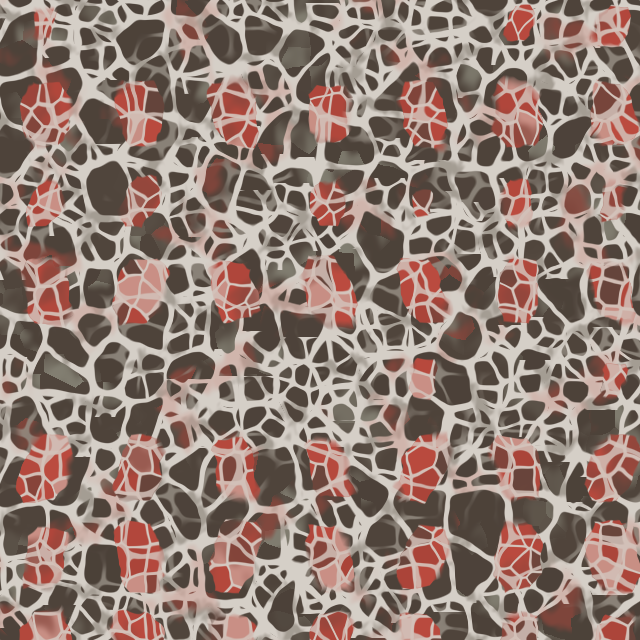
This pattern is drawn by a Shadertoy shader. Its source:

```glsl
const vec3 DARK = vec3(.305, .262, .228);
const vec3 PALE = vec3(.835, .81, .78);
const vec3 GREY = vec3(.58, .55, .51);
const vec3 RED = vec3(.70, .28, .235);
const vec3 PINK = vec3(.80, .61, .57);

vec2 hash2(vec2 p) {
    vec3 q = fract(p.xyx * vec3(.1031, .1030, .0973));
    q += dot(q, q.yzx + 33.33);
    return fract((q.xx + q.yz) * q.zy);
}

// Layered sines, roughly -1 to 1
float waves(vec2 p) {
    float sum = 0., amp = .5;
    for (int i = 0; i < 4; i++) {
        sum += amp * sin(p.x + 1.7 * sin(p.y + float(i)));
        p = mat2(.8, .6, -.6, .8) * p * 1.9 + 2.3;
        amp *= .55;
    }
    return sum;
}

// Cellular noise: x = distance to the rounded cell wall, yz = cell hash
vec3 cells(vec2 p, float roundness) {
    vec2 base = floor(p), nearId = base, nearest = vec2(9.);
    for (int y = -1; y <= 1; y++)
    for (int x = -1; x <= 1; x++) {
        vec2 id = base + vec2(x, y);
        vec2 r = id + .1 + .8 * hash2(id) - p;
        if (dot(r, r) < dot(nearest, nearest)) { nearest = r; nearId = id; }
    }
    float sum = 0.;
    for (int y = -2; y <= 2; y++)
    for (int x = -2; x <= 2; x++) {
        if (x == 0 && y == 0) continue;
        vec2 id = nearId + vec2(x, y);
        vec2 r = id + .1 + .8 * hash2(id) - p;
        float wall = dot(.5 * (nearest + r), normalize(r - nearest));
        sum += exp(-roundness * wall);
    }
    return vec3(-log(sum) / roundness, hash2(nearId + 71.));
}

// Signed distance to chamfered, skewed blocks in a loose grid of rows
float blockDistance(vec2 p) {
    vec2 pitch = vec2(.1475, .1385);
    vec2 g = vec2(p.x + .002, 1.03 - p.y) / pitch;
    vec2 id = floor(g), h = hash2(id + 5.);
    bool strongRow = mod(id.y, 2.) > .5 || id.y > 5.5;
    float size = strongRow ? .88 + .24 * h.y : (h.x > .35 ? .45 + .3 * h.y : 0.);
    if (size == 0.) return .05;
    vec2 q = (fract(g) - .5) * pitch;
    q.x += (h.x - .5) * .6 * q.y;
    q += .007 * vec2(waves(p * 38.), waves(p.yx * 34. + 7.));
    vec2 n = abs(q) / (vec2(.034, .049) * size);
    float corner = dot(n, vec2(.55 + .2 * h.y, .6));
    return (max(max(n.x, n.y), corner) - 1.) * .036 * size;
}

float cover(float d, float soft) {
    return smoothstep(soft, -soft, d);
}

void mainImage(out vec4 fragColor, in vec2 fragCoord) {
    vec2 p = fragCoord / iResolution.y;
    float edge = max(.0009, .8 / iResolution.y);
    vec2 w = p + .008 * vec2(waves(p * 23.), waves(p.yx * 21. + 4.));
    float drift = waves(p * 29. + 11.), haze = waves(p * 17. + 31.);

    // Large cells, some split into small ones, mostly in alternate bands
    vec3 big = cells(w * vec2(15.5, 13.5), 17.);
    vec3 small = cells(w * 27. + 40., 15.);
    float band = cos(6.2832 * (.96 - p.y) / .29);
    float split = step(big.y, .5 + .28 * band);
    float thickness = 1. + .4 * drift;
    float bigWall = big.x / 14.5 - .0044 * thickness;
    float smallWall = small.x / 27. - .0032 * thickness;
    float wall = mix(bigWall, min(bigWall, smallWall), split);

    // Dark ground with grey and rusty smudges
    vec3 col = DARK * (.97 + .06 * big.z);
    float smudge = smoothstep(.1, .75, haze) * smoothstep(.45, .9, small.y);
    col = mix(col, GREY * vec3(.96, 1., .97), .8 * smudge);
    float rust = smoothstep(.25, .8, waves(p * 21. + 63.));
    col = mix(col, mix(RED, DARK, .4), rust * step(.6, small.z) * .8);

    // Faint strands behind the main web
    vec3 ghost = cells(w * vec2(19., 22.) + 90., 14.);
    float strand = cover(ghost.x / 20. - .0028 * thickness, .0018);
    col = mix(col, GREY, strand * smoothstep(-.05, .55, -haze) * .85);

    // Red blocks broken into angular facets, edges crisp or smeared
    vec3 facet = cells(w * vec2(31., 27.) + 17., 45.);
    float smear = mix(edge, .009, smoothstep(.15, .7, drift));
    float block = cover(blockDistance(p), smear);
    vec3 red = RED * (.95 + .1 * facet.z);
    red = mix(red, PINK, step(facet.y, .15) * .85);
    red = mix(red, DARK, step(.82, facet.y) * (.35 + .5 * facet.z));
    red = mix(red, mix(RED, DARK, .45), .7 * smoothstep(.2, .8, haze));
    float seam = cover(facet.x / 29. - .0023 * thickness, edge);
    red = mix(red, mix(PALE, PINK, .3 + .25 * drift), seam);

    // Pale web, greyer in places and tinted near the blocks
    vec3 web = mix(PALE, GREY, .75 * smoothstep(.2, .75, waves(p * 41. + 3.)));
    web = mix(web, PINK, .5 * rust);
    col = mix(col, web, cover(wall, edge));
    col = mix(col, red, block);
    float overlap = cover(bigWall + .0012, edge) * block;
    col = mix(col, mix(PALE, PINK, .25), overlap * .85);

    fragColor = vec4(col, 1.);
}
```
